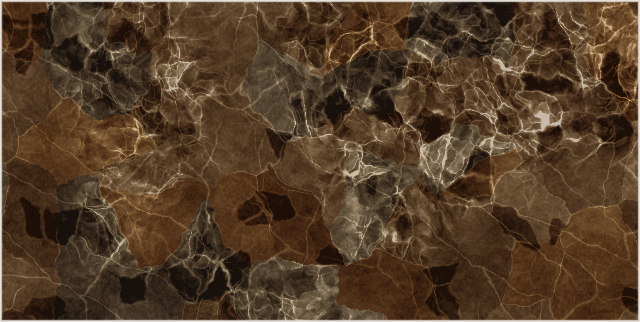
This texture is drawn by a Shadertoy shader. Its source:

```glsl
// Polished dark brown breccia marble: warped Voronoi stones of three sizes,
// cemented by pale broken veins and crossed by long thin cracks.
// A single tone value collects every layer and is then looked up in a ramp.

#define STONE_SCALE 4.8     // large stones per canvas height
#define PEBBLE_SCALE 11.5   // medium fragments
#define CHIP_SCALE 27.0     // small fragments
#define BASE_TONE 0.31
#define CONTRAST 1.2
#define GRAIN 0.55
#define VEIN_WIDTH 0.0016   // half width, in canvas heights
#define VEIN_GAIN 0.44
#define RIM_WIDTH 0.006

const vec3 NIGHT = vec3(0.11, 0.06, 0.03);
const vec3 DARK  = vec3(0.22, 0.13, 0.07);
const vec3 BROWN = vec3(0.32, 0.22, 0.13);
const vec3 TAN   = vec3(0.42, 0.32, 0.21);
const vec3 BEIGE = vec3(0.56, 0.46, 0.34);
const vec3 IVORY = vec3(0.78, 0.73, 0.66);
const vec3 RIM   = vec3(0.90, 0.88, 0.86);

vec2 hash2(vec2 p) {
    vec3 h = fract(vec3(p.xyx) * vec3(0.1031, 0.1030, 0.0973));
    h += dot(h, h.yzx + 33.33);
    return fract((h.xx + h.yz) * h.zy);
}

float noise(vec2 p) {
    vec2 i = floor(p), f = fract(p);
    f = f * f * (3.0 - 2.0 * f);
    float low  = mix(hash2(i).x, hash2(i + vec2(1, 0)).x, f.x);
    float high = mix(hash2(i + vec2(0, 1)).x, hash2(i + vec2(1, 1)).x, f.x);
    return mix(low, high, f.y);
}

float fbm(vec2 p) {
    float sum = 0.0, gain = 0.533;
    for (int i = 0; i < 4; i++) {
        sum += gain * noise(p);
        p = mat2(1.6, 1.2, -1.2, 1.6) * p + 7.3;
        gain *= 0.5;
    }
    return sum;
}

// x: distance to the nearest cell border, yz: random values of the cell
vec3 voronoi(vec2 p) {
    vec2 cell = floor(p), f = fract(p), nearest = vec2(0), owner = vec2(0);
    float best = 9.0, border = 9.0;
    for (int y = -1; y <= 1; y++)
    for (int x = -1; x <= 1; x++) {
        vec2 g = vec2(x, y), r = g + hash2(cell + g) - f;
        if (dot(r, r) < best) { best = dot(r, r); nearest = r; owner = g; }
    }
    for (int y = -2; y <= 2; y++)
    for (int x = -2; x <= 2; x++) {
        vec2 g = owner + vec2(x, y), r = g + hash2(cell + g) - f;
        vec2 across = r - nearest;
        if (dot(across, across) > 1e-5)
            border = min(border, dot(0.5 * (nearest + r), normalize(across)));
    }
    return vec3(border, hash2(cell + owner + 57.0));
}

float line(float d, float halfWidth) {
    float soft = 0.8 / iResolution.y + 0.0008;
    return 1.0 - smoothstep(halfWidth - soft, halfWidth + soft, d);
}

vec3 toneRamp(float t) {
    vec3 c = mix(NIGHT, DARK, clamp((t + 0.06) / 0.18, 0.0, 1.0));
    c = mix(c, BROWN, clamp((t - 0.12) / 0.22, 0.0, 1.0));
    c = mix(c, TAN,   clamp((t - 0.34) / 0.21, 0.0, 1.0));
    c = mix(c, BEIGE, clamp((t - 0.55) / 0.23, 0.0, 1.0));
    return mix(c, IVORY, clamp((t - 0.78) / 0.25, 0.0, 1.0));
}

void mainImage(out vec4 fragColor, in vec2 fragCoord) {
    vec2 p = fragCoord / iResolution.y;
    float aspect = iResolution.x / iResolution.y;

    // Warp the plane so that borders wander and fray
    vec2 bend = vec2(fbm(p * 5.0 + 3.0), fbm(p * 5.0 + 41.0)) - 0.5;
    vec2 fray = vec2(fbm(p * 24.0 + 11.0), fbm(p * 24.0 + 73.0)) - 0.5;
    vec2 q = p + 0.13 * bend + 0.028 * fray;

    vec3 stone  = voronoi(q * STONE_SCALE + 5.0);
    vec3 pebble = voronoi(q * PEBBLE_SCALE + 19.0);
    vec3 chip   = voronoi(q * CHIP_SCALE + 31.0);

    // Crushed zones hold many fragments, calm zones show whole stones
    float zone = fbm(p * 2.6 + 8.0) + 0.10 * (p.x / aspect - 0.5);
    float crushed = smoothstep(0.34, 0.58, zone + 0.25 * (stone.z - 0.5));

    // Stone bodies, clouds and grain
    float tone = BASE_TONE + 0.35 * (fbm(p * 7.0 + 23.0) - 0.5);
    tone += 0.24 * (stone.y - 0.5);
    tone += (0.06 + 0.22 * crushed) * (pebble.y - 0.5);
    tone += 0.22 * crushed * (chip.y - 0.5);
    tone += GRAIN * (0.35 + 0.65 * crushed) * (fbm(q * 55.0) - 0.5);
    tone += 0.12 * (noise(p * 190.0) - 0.5);
    tone -= 0.24 * step(0.84, pebble.z) * smoothstep(0.03, 0.12, pebble.x);

    // Broken cement veins that swell into pale knots
    float breaks = smoothstep(0.36, 0.62, fbm(p * 13.0 + 61.0));
    float swell = 0.006 * smoothstep(0.56, 0.76, fbm(p * 9.0 + 97.0));
    float width = VEIN_WIDTH + swell * crushed;
    float pebbleGap = pebble.x / PEBBLE_SCALE;
    float web = 0.7 * line(chip.x / CHIP_SCALE, VEIN_WIDTH) * crushed * breaks;
    web = max(web, line(pebbleGap, width) * breaks * (0.25 + 0.75 * crushed));
    web = max(web, 0.8 * line(stone.x / STONE_SCALE, width) * breaks);
    tone += VEIN_GAIN * web + 0.14 * crushed * exp(-90.0 * pebbleGap);

    // Long cracks: mostly upright, and slanting down to the right
    vec2 c = p + 0.09 * bend + 0.022 * fray;
    vec2 slant = mat2(0.85, 0.53, -0.53, 0.85) * c;
    float upright = line(voronoi(c * vec2(6.5, 1.9) + 13.0).x / 5.5, 0.0012);
    float sloping = line(voronoi(slant * vec2(2.1, 5.5) + 29.0).x / 4.5, 0.0014);
    float fade = smoothstep(0.36, 0.60, fbm(p * 4.0 + 83.0));
    tone += 0.36 * max(upright * fade, sloping * (1.0 - 0.8 * fade));

    // Colour, with some stones greyer and others rustier
    vec3 col = toneRamp(0.40 + (tone - 0.40) * CONTRAST);
    float grey = dot(col, vec3(0.34, 0.45, 0.21));
    col = mix(col, vec3(grey) * vec3(1.12, 1.02, 0.82), 0.5 * step(0.78, stone.z));
    col *= mix(vec3(1), vec3(1.06, 0.98, 0.84), step(stone.z, 0.25));

    // Thin pale rim of the slab
    vec2 inset = min(p, vec2(aspect, 1.0) - p);
    col = mix(col, RIM, line(min(inset.x, inset.y), RIM_WIDTH));
    fragColor = vec4(col, 1.0);
}
```
